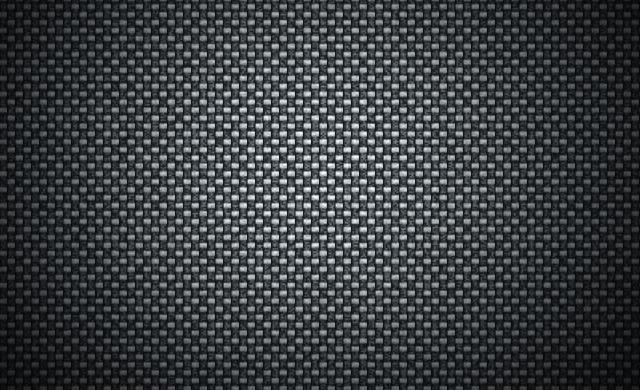
Give the GLSL for this pattern, as a WebGL 1 fragment shader.

```glsl
precision highp float;

uniform vec2 u_resolution;

// Weave layout
const vec2 CELLS = vec2(80.0, 49.0);
const vec2 CELL_SHIFT = vec2(0.07, 0.66);
const vec2 WEFT_HALF_SIZE = vec2(0.49, 0.31);
const float WARP_HALF_WIDTH = 0.38;
const vec2 EDGE_SOFTNESS = vec2(0.14, 0.15);

// Thread shades
const vec3 GAP_COLOR = vec3(0.085, 0.098, 0.11);
const vec3 WARP_COLOR = vec3(0.40, 0.425, 0.44);
const vec3 WEFT_COLOR = vec3(0.845, 0.88, 0.89);
const float WARP_GRAIN = 1.25;
const float WEFT_GRAIN = 0.32;
const vec2 GRAIN_SCALE = vec2(4.3, 5.2);

// Light pool
const vec2 LIGHT_CENTER = vec2(0.49, 0.57);
const vec2 LIGHT_FALLOFF = vec2(5.0, 2.5);
const vec3 AMBIENT = vec3(0.003, 0.007, 0.012);

float hash(vec2 p) {
  vec3 q = fract(vec3(p.xyx) * 0.1031);
  q += dot(q, q.yzx + 33.33);
  return fract((q.x + q.y) * q.z);
}

float valueNoise(vec2 p) {
  vec2 cell = floor(p);
  vec2 f = fract(p);
  f = f * f * (3.0 - 2.0 * f);
  float low = mix(hash(cell), hash(cell + vec2(1.0, 0.0)), f.x);
  float high = mix(hash(cell + vec2(0.0, 1.0)), hash(cell + vec2(1.0)), f.x);
  return mix(low, high, f.y);
}

// Soft coverage of a band centred on zero
float band(float x, float halfWidth, float softness) {
  return 1.0 - smoothstep(halfWidth - softness, halfWidth + softness, abs(x));
}

vec3 weave(vec2 grid, vec2 pixel) {
  vec2 id = floor(grid);
  vec2 local = fract(grid) - 0.5;
  vec2 softness = max(EDGE_SOFTNESS, pixel * 0.6);
  float weftOnTop = 1.0 - mod(id.x + id.y, 2.0);
  float grain = valueNoise(grid * GRAIN_SCALE) - 0.5;

  // Vertical threads dip under the bright cells
  float rise = mix(0.90 - 0.4 * abs(local.y), 0.66, weftOnTop);
  float roundness = 1.0 - 1.2 * local.x * local.x;
  vec3 warp = WARP_COLOR * rise * roundness * (1.0 + WARP_GRAIN * grain);
  vec3 color = mix(GAP_COLOR, warp, band(local.x, WARP_HALF_WIDTH, softness.x));

  // Horizontal threads fade toward their lower side
  float sheen = mix(1.06, 0.80, smoothstep(-0.10, 0.34, local.y));
  sheen *= 1.0 - 0.22 * abs(local.x);
  vec3 weft = WEFT_COLOR * sheen * (1.0 + WEFT_GRAIN * grain);
  float cover = band(local.x, WEFT_HALF_SIZE.x, softness.x)
              * band(local.y, WEFT_HALF_SIZE.y, softness.y);
  return mix(color, weft, cover * weftOnTop);
}

void main() {
  vec2 uv = gl_FragCoord.xy / u_resolution;
  vec2 grid = vec2(uv.x, 1.0 - uv.y) * CELLS + CELL_SHIFT;

  // Broad light fading into dark corners
  vec2 offset = uv - LIGHT_CENTER;
  float light = exp(-dot(offset * offset, LIGHT_FALLOFF));

  vec3 color = weave(grid, CELLS / u_resolution) * light + AMBIENT;
  gl_FragColor = vec4(color, 1.0);
}
```
